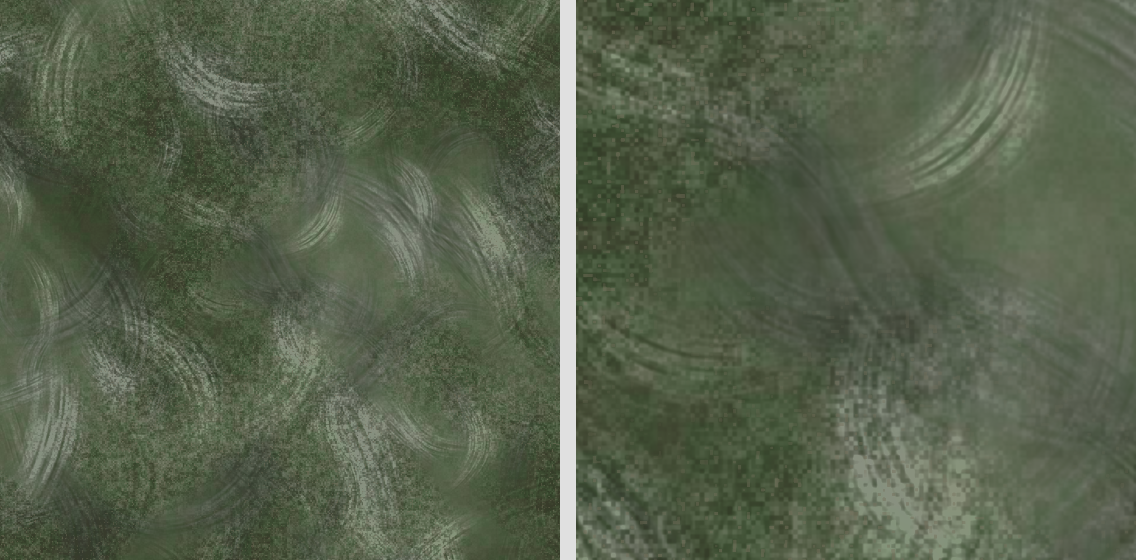
Left, the full canvas; right, a detail of the centre.
A three.js fragment shader for this texture:

```glsl
varying vec2 vUv;

#define CLOUD_SCALE 7.5
#define BLOCKS 118.0
#define GRAINS 360.0
#define BRISTLES 42.0
#define CLOUD_GAIN 0.50
#define BLOCK_GAIN 1.35
#define GRAIN_GAIN 1.70
#define STROKE_GAIN 1.05
#define TONE_SHIFT -0.22

const vec3 DEEP = vec3(0.21, 0.24, 0.16);
const vec3 MOSS = vec3(0.25, 0.30, 0.20);
const vec3 SAGE = vec3(0.34, 0.39, 0.29);
const vec3 ASH = vec3(0.40, 0.44, 0.35);
const vec3 PALE = vec3(0.53, 0.58, 0.48);
const vec3 TAN = vec3(0.46, 0.44, 0.36);

float hash(vec2 p) {
  p = fract(p * vec2(0.1031, 0.1137));
  p += dot(p, p.yx + 33.33);
  return fract((p.x + p.y) * p.x * 17.0 + p.y * 29.0);
}

// Random cells; a small edge gives crisp blocks, 0.5 gives smooth noise
float cells(vec2 p, float edge) {
  vec2 i = floor(p);
  vec2 f = smoothstep(0.5 - edge, 0.5 + edge, fract(p));
  return mix(mix(hash(i), hash(i + vec2(1.0, 0.0)), f.x),
             mix(hash(i + vec2(0.0, 1.0)), hash(i + 1.0), f.x), f.y);
}

// Staircase coordinates with softened steps
vec2 snap(vec2 p) {
  return floor(p) + smoothstep(0.3, 0.7, fract(p));
}

// Layered, rotated and warped sines
float clouds(vec2 p) {
  float sum = 0.0, gain = 1.0;
  for (int i = 0; i < 5; i++) {
    p += 0.9 * sin(p.yx * 0.7 + vec2(1.3, 4.1));
    sum += gain * (sin(p.x) + sin(p.y + 2.0));
    p = mat2(0.8, 0.6, -0.6, 0.8) * p * 1.75 + 5.7;
    gain *= 0.6;
  }
  return sum;
}

// Scattered curved brush dabs: x is tone, y is greyness
vec2 brush(vec2 p, float seed) {
  vec2 result = vec2(0.0), home = floor(p);
  for (int j = -1; j <= 1; j++) {
    for (int i = -1; i <= 1; i++) {
      vec2 id = home + vec2(float(i), float(j));
      vec2 key = id + seed + 40.0;
      vec2 d = p - id - vec2(hash(key), hash(key + 17.0));
      float angle = 1.57 + 2.6 * (hash(key + 31.0) - 0.5);
      float c = cos(angle), s = sin(angle);
      d = vec2(c * d.x + s * d.y, c * d.y - s * d.x);
      d.y += 1.4 * (hash(key + 53.0) - 0.5) * d.x * d.x;
      float body = 1.0 - smoothstep(0.1, 1.0, length(d / vec2(0.95, 0.38)));
      float hair = cells(vec2(d.x * 3.5, d.y * BRISTLES) + key * 7.0 + 200.0, 0.5);
      float pick = hash(key + 71.0);
      float tint = 2.6 * pow(pick, 3.0) - 0.35;
      result.x += body * (tint * (0.35 + hair) + 1.5 * (hair - 0.5));
      result.y += body * step(0.6, hash(key + 89.0)) * (0.4 + hair);
    }
  }
  return result;
}

// Tone in rough standard deviations to colour
vec3 palette(float t) {
  vec3 c = mix(DEEP, MOSS, clamp((t + 2.0) / 1.0, 0.0, 1.0));
  c = mix(c, SAGE, clamp((t + 1.0) / 1.25, 0.0, 1.0));
  c = mix(c, ASH, clamp((t - 0.25) / 0.75, 0.0, 1.0));
  return mix(c, PALE, clamp((t - 1.0) / 1.4, 0.0, 1.0));
}

void main() {
  vec2 blockUv = snap(vUv * BLOCKS) / BLOCKS;
  float roughness = smoothstep(-1.6, 1.0, clouds(vUv * 9.0 + 23.0));

  // Broad mottling, partly broken into square steps
  float broad = clouds(mix(vUv, blockUv, 0.9) * CLOUD_SCALE + 3.0);
  float tone = TONE_SHIFT + CLOUD_GAIN * broad;

  // Square patches and fine grain
  float block = cells(vUv * BLOCKS, 0.15) - 0.5;
  float fleck = cells(vUv * GRAINS + 91.0, 0.3);
  tone += BLOCK_GAIN * block * (0.25 + 0.75 * roughness);
  tone += GRAIN_GAIN * (fleck - 0.5) * (0.15 + 0.85 * roughness);

  // Large and small brush work
  vec2 dabs = brush(vUv * 5.0, 3.0) + 0.7 * brush(vUv * 9.0, 60.0);
  tone += STROKE_GAIN * dabs.x * (0.75 + 0.5 * fleck);

  // Greener blocks, grey paint and tan flecks
  vec3 color = palette(tone);
  float hue = cells(vUv * BLOCKS * 0.5 + 37.0, 0.15) - 0.5;
  color += hue * vec3(-0.030, 0.012, -0.010);
  float grey = dot(color, vec3(0.333));
  color = mix(color, vec3(grey) + vec3(0.0, 0.012, 0.0), 0.45 * clamp(dabs.y, 0.0, 1.0));
  float speck = smoothstep(0.84, 0.95, cells(vUv * GRAINS + 203.0, 0.3));
  color = mix(color, TAN, 0.5 * speck * roughness);

  gl_FragColor = vec4(color, 1.0);
}
```
